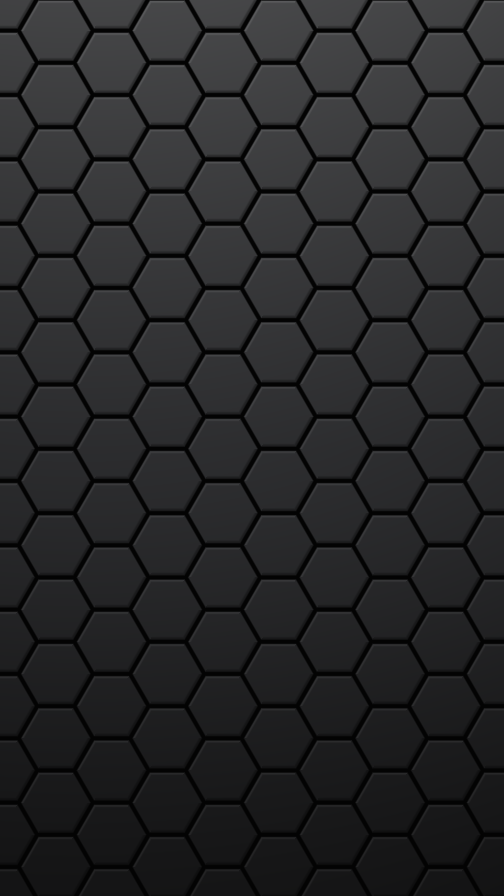
Reproduce this pattern procedurally as a Shadertoy shader.

```glsl
// Dark plate of flat-topped hexagonal tiles separated by soft black grooves.
// Two offset rectangular lattices give the nearest tile; a hexagon distance
// shapes the groove and a lit rim, over a vertical fade from grey to black.

#define TILE_PITCH   0.0718              // tile spacing, in canvas heights
#define TILE_ORIGIN  vec2(0.311, 0.535)  // centre of one tile
#define GROOVE_HALF  0.0024              // half width of the dark groove
#define GROOVE_SOFT  0.0011              // softness of the groove edge
#define RIM_WIDTH    0.0013              // width of the lit rim
#define RIM_GAIN     0.085               // brightness of the lit rim
#define LIGHT_DIR    vec2(-0.5, 0.866)   // light from the upper left
#define TOP_COLOR    vec3(0.268, 0.270, 0.276)
#define MID_COLOR    vec3(0.172, 0.174, 0.182)
#define LOW_COLOR    vec3(0.074, 0.074, 0.077)
#define GROOVE_COLOR vec3(0.012)

// Offset from the centre of the nearest tile
vec2 tileOffset(vec2 p) {
    vec2 cell = TILE_PITCH * vec2(sqrt(3.0), 1.0);
    vec2 a = mod(p + 0.5 * cell, cell) - 0.5 * cell;
    vec2 b = mod(p, cell) - 0.5 * cell;
    return dot(a, a) < dot(b, b) ? a : b;
}

// Outward normal of the tile side facing q
vec2 sideNormal(vec2 q) {
    vec2 side = vec2(q.x < 0.0 ? -1.0 : 1.0, q.y < 0.0 ? -1.0 : 1.0);
    vec2 slanted = side * vec2(0.8660254, 0.5);
    vec2 level = vec2(0.0, side.y);
    return dot(q, level) > dot(q, slanted) ? level : slanted;
}

// Vertical fade with a slight darkening toward the left and right
vec3 faceColor(vec2 uv) {
    vec3 color = uv.y < 0.5
        ? mix(LOW_COLOR, MID_COLOR, smoothstep(-0.1, 0.6, uv.y) / 0.944)
        : mix(MID_COLOR, TOP_COLOR, (uv.y - 0.5) * 2.0);
    float across = 2.0 * uv.x - 1.0;
    return color * (1.02 - 0.07 * across * across);
}

void mainImage(out vec4 fragColor, in vec2 fragCoord) {
    float pixel = 1.0 / iResolution.y;
    vec2 uv = fragCoord / iResolution.xy;
    vec2 q = tileOffset(fragCoord * pixel - TILE_ORIGIN);
    vec2 normal = sideNormal(q);
    float inset = 0.5 * TILE_PITCH - dot(q, normal);
    float lit = dot(normal, LIGHT_DIR);

    // Tile face with a faint sheen
    vec3 color = faceColor(uv);
    color *= 1.0 + 0.05 * dot(q, LIGHT_DIR) / TILE_PITCH;

    // Lit rim on upper sides, shade on lower sides
    float rimStart = GROOVE_HALF + GROOVE_SOFT;
    float rim = 1.0 - smoothstep(0.0, RIM_WIDTH + pixel, abs(inset - rimStart));
    float shade = 1.0 - smoothstep(rimStart, rimStart + 0.003, inset);
    color += RIM_GAIN * rim * max(lit, 0.0) * mix(0.7, 1.0, uv.y);
    color *= 1.0 - 0.35 * shade * max(-lit, 0.0);

    // Groove between tiles
    float soft = max(GROOVE_SOFT, 0.75 * pixel);
    float face = smoothstep(GROOVE_HALF - soft, GROOVE_HALF + soft, inset);
    color = mix(GROOVE_COLOR, color, face);

    fragColor = vec4(color, 1.0);
}
```
